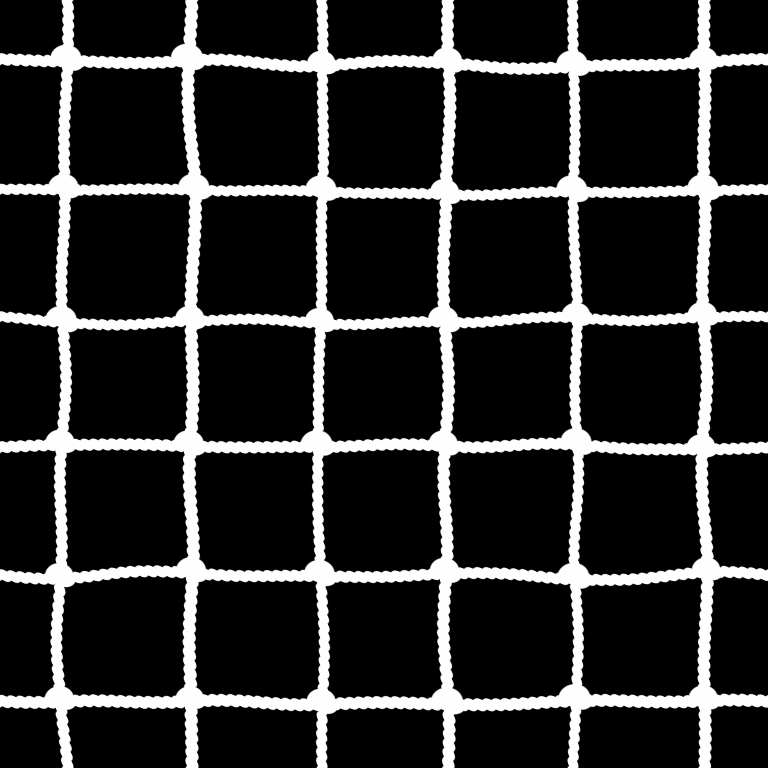
A WebGL 1 fragment shader for this pattern:

```glsl
precision highp float;
// A square net of twisted white cord on black, with a lumpy knot at each crossing.
// Each cord is a line bent by knot offsets and wrapping gradient noise, its edges
// scalloped by the twist; each knot is a flat-bottomed dome joined to a lower lobe.

uniform vec2 u_resolution;

// Lengths below are in cells of the net.
const float CELLS = 6.0;           // repeats across and down
const float CORD_RADIUS = 0.043;
const float CORD_VARIATION = 0.10; // relative change of radius between cords
const float TWISTS = 14.0;         // strands per cell, a whole number
const float TWIST_DEPTH = 0.013;
const float TWIST_SLANT = 0.30;
const float KNOT_JITTER = 0.028;
const float KNOT_LIFT = 0.022;
const float KNOT_VARIATION = 0.08;
const float KNOT_TILT = 0.16;
const float BEND = 0.075;          // bowing of cords between knots
const float EDGE_PIXELS = 0.8;
const vec3 CORD_COLOR = vec3(0.995);
const vec3 BACK_COLOR = vec3(0.0);
const float PI = 3.14159265;

// Random value from -1 to 1 for a cell, wrapping at the canvas edges.
float cellRandom(vec2 cell, float seed) {
  vec3 q = fract(vec3(mod(cell, CELLS), seed) * vec3(0.1031, 0.1130, 0.0973) + 0.17);
  q += dot(q, q.yzx + 33.33);
  return 2.0 * fract((q.x + q.y) * q.z) - 1.0;
}

vec2 knotOffset(vec2 cell) {
  return KNOT_JITTER * vec2(cellRandom(cell, 1.0), cellRandom(cell, 2.0));
}

// Gradient noise along one cord; it is zero at every knot.
float bendNoise(vec2 from, vec2 to, float t, float seed) {
  float fade = t * t * t * (t * (t * 6.0 - 15.0) + 10.0);
  return mix(cellRandom(from, seed) * t, cellRandom(to, seed) * (t - 1.0), fade);
}

// Distance to a cord running along the unit vector axis.
float cordDistance(vec2 p, vec2 axis, float seed) {
  vec2 across = axis.yx;
  float along = dot(p, axis) - 0.5;
  float t = fract(along);
  vec2 from = across * floor(p) + axis * floor(along);
  vec2 to = from + axis;

  float offset = mix(dot(knotOffset(from), across),
                     dot(knotOffset(to), across), smoothstep(0.0, 1.0, t));
  offset += BEND * bendNoise(from, to, t, seed);

  float side = fract(dot(p, across)) - 0.5 - offset;
  float radius = CORD_RADIUS
      * (1.0 + CORD_VARIATION * cellRandom(across * floor(p), seed + 5.0));
  float phase = TWISTS * along + TWIST_SLANT * side / radius;
  float scallop = abs(sin(PI * phase)) - 0.637;
  return abs(side) - radius - TWIST_DEPTH * scallop;
}

float ellipseDistance(vec2 p, vec2 radii) {
  return (length(p / radii) - 1.0) * min(radii.x, radii.y);
}

float knotDistance(vec2 p) {
  vec2 cell = floor(p);
  vec2 q = fract(p) - 0.5 - knotOffset(cell) - vec2(0.0, KNOT_LIFT);
  float angle = KNOT_TILT * cellRandom(cell, 11.0);
  float c = cos(angle);
  float s = sin(angle);
  q = vec2(c * q.x + s * q.y, c * q.y - s * q.x);
  q /= 1.0 + KNOT_VARIATION * cellRandom(cell, 12.0);

  float dome = ellipseDistance(q - vec2(-0.012, 0.0), vec2(0.118, 0.104));
  dome = max(dome, -q.y - 0.03);
  float lobe = ellipseDistance(q - vec2(0.045, -0.03), vec2(0.082, 0.064));
  return min(dome, lobe);
}

void main() {
  vec2 p = CELLS * gl_FragCoord.xy / u_resolution;
  float edge = EDGE_PIXELS * CELLS / min(u_resolution.x, u_resolution.y);

  // Join both sets of cords and the knots.
  float d = min(cordDistance(p, vec2(1.0, 0.0), 3.0),
                cordDistance(p, vec2(0.0, 1.0), 4.0));
  d = min(d, knotDistance(p));

  float cover = 1.0 - smoothstep(-edge, edge, d);
  gl_FragColor = vec4(mix(BACK_COLOR, CORD_COLOR, cover), 1.0);
}
```
